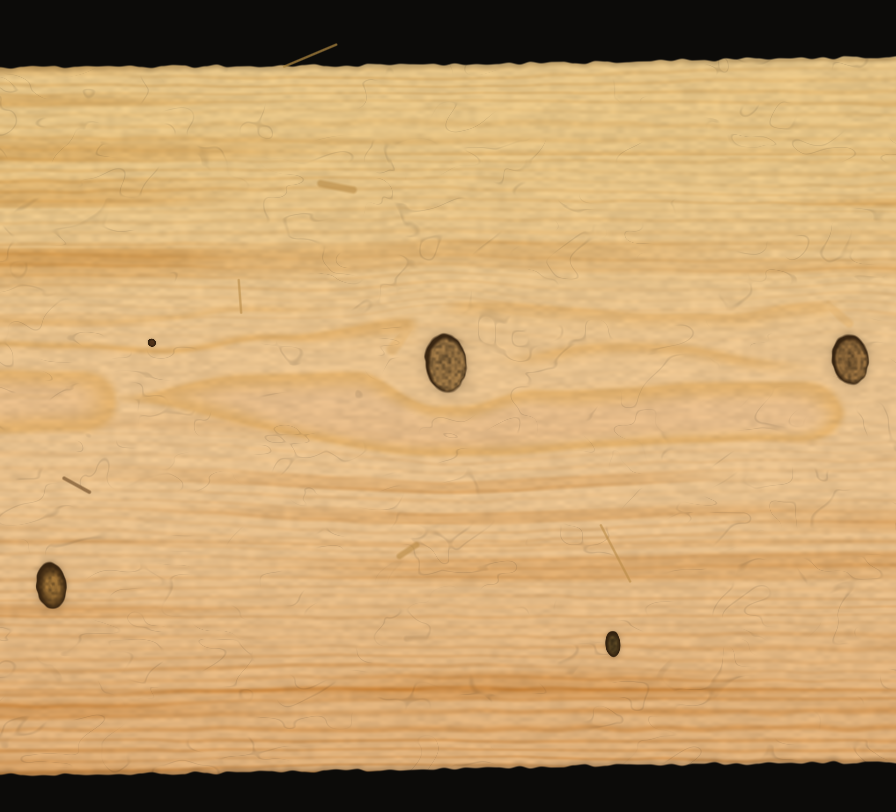
Give the GLSL for this texture, as a WebGL 1 fragment shader.

```glsl
precision highp float;
uniform vec2 u_resolution;

float hash(vec2 p) {
  vec3 q = fract(p.xyx * .1031);
  q += dot(q, q.yzx + 33.33);
  return fract((q.x + q.y) * q.z);
}

float noise(vec2 p) {
  vec2 i = floor(p), f = fract(p);
  f = f * f * (3. - 2. * f);
  return mix(mix(hash(i), hash(i + vec2(1, 0)), f.x),
             mix(hash(i + vec2(0, 1)), hash(i + vec2(1)), f.x), f.y);
}

float ramp(float a, float b, float x) { return smoothstep(a, b, x); }
float fall(float a, float b, float x) { return 1. - smoothstep(a, b, x); }

float softMin(float a, float b, float k) {
  float h = max(k - abs(a - b), 0.) / k;
  return min(a, b) - h * h * k * .25;
}

// Streak with separate falloff below and above its centre
float band(float d, float below, float above) {
  float t = d / (d < 0. ? below : above);
  return exp(-t * t);
}

float stroke(vec2 p, vec2 a, vec2 b, float width) {
  vec2 ab = b - a, ap = p - a;
  float t = clamp(dot(ap, ab) / dot(ab, ab), 0., 1.);
  return fall(width * .4, width + .0015, length(ap - ab * t));
}

float knotBend(vec2 p, vec2 center, float size) {
  vec2 d = (p - center) / size;
  return d.y * size * exp(-dot(d, d) * .5);
}

vec3 addKnot(vec3 base, vec2 p, vec2 center, vec2 radii, vec3 core, float rim) {
  vec2 d = (p - center) / radii;
  d.x += d.y * .08;
  float r = length(d) + .08 * (noise(p * 130.) - .5);
  vec3 body = core * (.65 + .25 * noise(vec2(r * 9., 3)) + .45 * noise(p * 260.));
  float edge = ramp(1. - rim, 1., r + .08 * (d.y - d.x));
  body = mix(body, vec3(.19, .12, .05), edge * .9);
  base *= 1. - .14 * exp(-max(r - 1., 0.) * 5.);
  return mix(base, body, fall(.96, 1.08, r));
}

// Fine growth lines running along the board
float growthLines(vec2 p, float y) {
  float row = y * 76. + 1.3 * noise(vec2(p.x * 2., y * 22.)) + .25 * noise(p * vec2(22, 60));
  float profile = pow(.5 + .5 * cos(6.2832 * row), 2.);
  return profile * (.25 + .9 * noise(vec2(p.x * 2.5, floor(row + .5) * 1.7)));
}

// Outline (x) and interior (y) of the flat-sawn arches
vec2 arches(vec2 p) {
  float top = .511 + .028 * ramp(.15, .3, p.x) - .04 * ramp(.44, .54, p.x)
            + .019 * ramp(.57, .66, p.x) + .009 * ramp(.66, .86, p.x);
  float bottom = .511 - .074 * ramp(.1, .55, p.x) + .02 * ramp(.58, .86, p.x);
  float main = softMin(softMin(top - p.y, p.y - bottom, .012), 1.042 - p.x, .06);
  float left = softMin(softMin(.545 - p.y, p.y - .467, .03), .147 - p.x, .05);
  float inner = mix(.008, .016, ramp(.47, .52, p.y));
  float line = max(band(main - .003, .005, inner), band(left - .006, .006, .016));
  return vec2(line, ramp(0., .025, max(main, left)));
}

// Loose wavy streaks above the arches
float streaks(vec2 p) {
  float x = p.x;
  float thin = p.y - .605 - .014 * ramp(.1, .35, x);
  float hook = p.y - .576 + .007 * ramp(.09, .2, x)
             - .018 * ramp(.2, .35, x) - .018 * ramp(.36, .5, x);
  float right = p.y - .624 + .014 * ramp(.6, .85, x) - .014 * ramp(.88, 1., x);
  float middle = p.y - .56 - .013 * ramp(.62, .75, x) + .024 * ramp(.78, 1., x);
  float s = .6 * band(thin, .004, .005) * fall(.3, .46, x);
  s = max(s, band(hook, .004 + .012 * ramp(.3, .5, x), .005) * fall(.5, .52, x));
  s = max(s, .8 * band(right, .012, .004) * ramp(.53, .58, x) * fall(1.01, 1.04, x));
  s = max(s, .9 * band(middle, .01, .006) * ramp(.6, .69, x) * fall(.9, 1.03, x));
  s = max(s, .6 * stroke(p, vec2(.503, .598), vec2(.483, .568), .009));
  return max(s, .6 * stroke(p, vec2(1.02, .624), vec2(1.046, .602), .006));
}

void main() {
  vec2 p = gl_FragCoord.xy / u_resolution.y;
  vec2 knotA = vec2(.549, .553), knotB = vec2(1.047, .557);
  float wobble = noise(p * vec2(14, 25)) - .5;
  float sag = band(p.x - .55, .25, .25) * band(p.y - .42, .09, .09);
  float y = p.y + .018 * sag - .5 * knotBend(p, knotA, .06) - .4 * knotBend(p, knotB, .05);

  // Base colour and grain
  vec3 wood = mix(vec3(.87, .69, .48), vec3(.905, .755, .555), ramp(.06, .42, p.y));
  wood = mix(wood, vec3(.895, .765, .525), ramp(.5, .85, p.y));
  float calm = 1. - .87 * band(p.y - .53, .1, .1);
  float grain = growthLines(p, y) * (.45 + .4 * fall(.1, .26, p.y));
  grain += .7 * ramp(.58, .9, noise(vec2(p.x * 1.6, y * 48.)));
  float accents = band(y - .682, .012, .015) * fall(.18, .32, p.x)
                + band(y - .81, .002, .003) * ramp(.3, .65, p.x)
                + band(y - .7, .003, .004) * ramp(.4, .6, p.x)
                + band(y - .334, .003, .004) + band(y - .15, .004, .003);
  wood -= vec3(.06, .115, .16) * (grain * calm + .5 * accents);

  // Arches and streaks
  vec2 q = p + vec2(0, .006 * wobble);
  vec2 arch = arches(q);
  wood = mix(wood, vec3(.89, .725, .535), arch.y * .7);
  wood = mix(wood, vec3(.865, .665, .385), max(arch.x, streaks(q)) * .75);

  // Rough fibres, cracks and chips
  float rough = noise(p * vec2(110, 210)) + noise(p * vec2(45, 150)) - 1.;
  float crack = fall(0., .05, abs(noise(p * vec2(38, 52) + 2. * wobble) - .5));
  crack *= ramp(.5, .75, noise(p * 27. + 40.));
  wood *= 1. + .055 * rough - .08 * crack;
  float chips = stroke(p, vec2(.395, .774), vec2(.435, .766), .005)
              + stroke(p, vec2(.294, .655), vec2(.297, .615), .001)
              + stroke(p, vec2(.74, .353), vec2(.776, .284), .001)
              + stroke(p, vec2(.492, .315), vec2(.513, .329), .004);
  wood = mix(wood, vec3(.72, .54, .27), chips * .6);
  wood = mix(wood, vec3(.46, .32, .17), .7 * stroke(p, vec2(.079, .411), vec2(.11, .394), .002));

  // Knots
  wood = addKnot(wood, p, knotA, vec2(.025, .035), vec3(.53, .4, .23), .22);
  wood = addKnot(wood, p, knotB, vec2(.022, .03), vec3(.49, .36, .2), .25);
  wood = addKnot(wood, p, vec2(.063, .279), vec2(.018, .028), vec3(.58, .42, .2), .75);
  wood = addKnot(wood, p, vec2(.755, .207), vec2(.009, .016), vec3(.31, .24, .12), .6);
  wood = addKnot(wood, p, vec2(.187, .578), vec2(.005), vec3(.32, .2, .1), .8);

  // Frayed board edges on the dark ground
  float fray = .004 * (noise(vec2(p.x * 75., 4)) - .5);
  float top = .917 + .006 * p.x + .006 * ramp(.5, 1.1, p.x) + fray;
  float inside = min(top - p.y, p.y - .046 - .015 * ramp(0., 1.1, p.x) + fray);
  wood *= .84 + .16 * ramp(0., .009, inside);
  vec3 color = mix(vec3(.048, .043, .037), wood, ramp(-.0015, .0015, inside));
  float splinter = stroke(p, vec2(.35, .918), vec2(.414, .945), .001);
  color = mix(color, vec3(.66, .51, .24), splinter * .75);
  gl_FragColor = vec4(color, 1);
}
```
